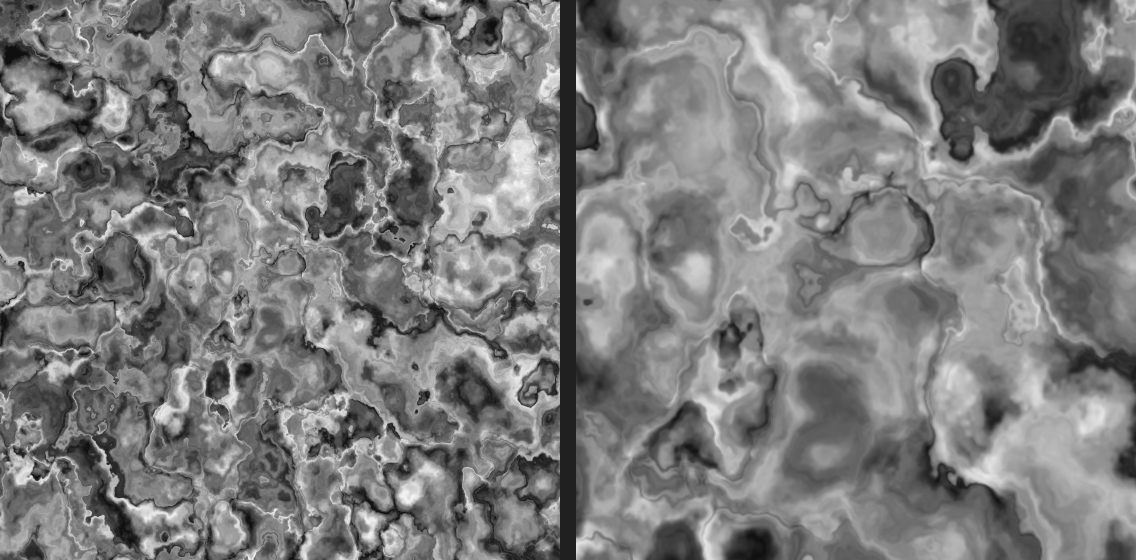
Left: the whole. Right: its middle third, enlarged.
A three.js fragment shader for this texture:

```glsl
// Grey marbled stone: cloudy patches folded along jagged, ring-like creases.
varying vec2 vUv;

// Sine-free hash, one value per lattice point.
float hash(vec2 p) {
  vec3 q = fract(vec3(p.xyx) * 0.1031);
  q += dot(q, q.yzx + 33.33);
  return fract((q.x + q.y) * q.z);
}

// Value noise centred on zero.
float noise(vec2 p) {
  vec2 cell = floor(p);
  vec2 f = fract(p);
  f = f * f * (3.0 - 2.0 * f);
  float low = mix(hash(cell), hash(cell + vec2(1.0, 0.0)), f.x);
  float high = mix(hash(cell + vec2(0.0, 1.0)), hash(cell + 1.0), f.x);
  return mix(low, high, f.y) - 0.5;
}

// Axis-aligned octaves, which keep the patches slightly blocky.
float fbm(vec2 p, float gain) {
  float sum = 0.0;
  float amplitude = 1.0;
  for (int i = 0; i < 6; i++) {
    sum += amplitude * noise(p);
    p = p * 2.0 + vec2(17.3, 41.7);
    amplitude *= gain;
  }
  return sum;
}

// Steepens a field around zero, so its zero contour becomes a crease.
float crease(float n) {
  return n / sqrt(abs(n) + 0.004);
}

// Clouds sampled through two creased displacement fields.
float marble(vec2 uv) {
  vec2 fold = vec2(
    crease(fbm(uv * vec2(12.0, 11.0) + vec2(3.1, 7.4), 0.47)),
    crease(fbm(uv * vec2(11.0, 10.0) + vec2(51.6, 23.8), 0.47)));
  float cloud = fbm(uv * vec2(8.0, 6.0) + fold * 3.0 + 90.0, 0.46);
  return clamp(0.487 + 0.77 * cloud, 0.06, 0.97);
}

void main() {
  // Four samples soften the thin crease lines.
  float grey = 0.0;
  for (int i = 0; i < 4; i++) {
    vec2 corner = vec2(mod(float(i), 2.0), floor(float(i) * 0.5)) - 0.5;
    grey += 0.25 * marble(vUv + corner * 0.0008);
  }
  gl_FragColor = vec4(vec3(grey), 1.0);
}
```
